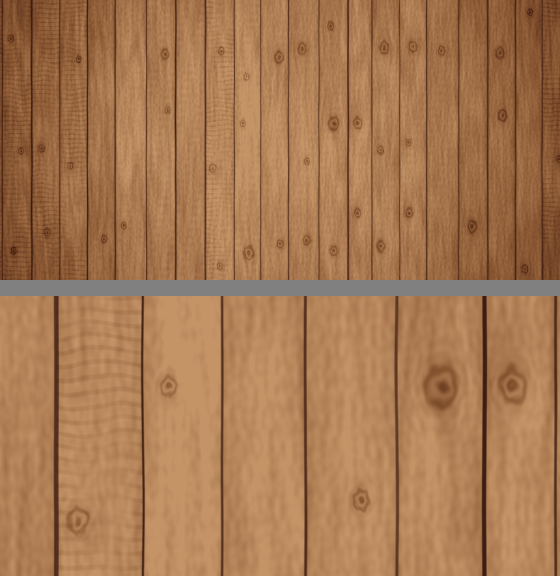
Top: the whole. Bottom: its middle third, enlarged.
A WebGL 2 fragment shader for this texture:

```glsl
#version 300 es
precision highp float;
// Wall of narrow upright timber boards with grain, saw marks and knots.
// Boards are a jittered 1D repeat; grain is stretched gradient noise bent
// around hashed knots; one tone value drives a brown colour ramp.
uniform vec2 u_resolution;
out vec4 outColor;

const float TAU = 6.2832;
const float PITCH = 0.1013;       // mean board width, canvas is 2 x 1
const float FIRST_SEAM = 0.015;
const float KNOT_ROWS = 3.0;
const vec3 GAP = vec3(0.20, 0.09, 0.05);
const vec3 DARK = vec3(0.34, 0.17, 0.09);
const vec3 MID = vec3(0.54, 0.345, 0.20);
const vec3 LIGHT = vec3(0.73, 0.54, 0.37);

vec2 hash2(vec2 p) {
  p = vec2(dot(p, vec2(127.1, 311.7)), dot(p, vec2(269.5, 183.3)));
  return fract(sin(p) * 43758.5);
}

float corner(vec2 cell, vec2 offset) {
  float angle = TAU * hash2(cell).x;
  return dot(vec2(cos(angle), sin(angle)), offset);
}

// Gradient noise, roughly -0.7 to 0.7
float noise(vec2 p) {
  vec2 i = floor(p), f = p - i;
  vec2 u = f * f * f * (f * (f * 6.0 - 15.0) + 10.0);
  vec2 e = vec2(1.0, 0.0);
  return mix(mix(corner(i, f), corner(i + e, f - e), u.x),
             mix(corner(i + e.yx, f - e.yx), corner(i + e.xx, f - e.xx), u.x), u.y);
}

float seamX(float index) {
  return FIRST_SEAM + PITCH * index + 0.026 * (hash2(vec2(index, 7.0)).x - 0.5);
}

float boardIndex(float x) {
  float i = floor((x - FIRST_SEAM) / PITCH);
  i -= 1.0 - step(seamX(i), x);
  return i + step(seamX(i + 1.0), x);
}

// Knots of one board: x = sideways push on the grain, y = darkening
vec2 knots(vec2 p, float board, float left, float right) {
  vec2 result = vec2(0.0);
  float row = floor(p.y * KNOT_ROWS);
  for (float j = -1.0; j <= 1.0; j++) {
    vec2 cell = vec2(board, row + j);
    vec2 place = hash2(cell + 31.0), kind = hash2(cell + 67.0);
    if (kind.x > 0.68) continue;
    vec2 center = vec2(mix(left, right, 0.25 + 0.5 * place.x),
                       (row + j + 0.1 + 0.8 * place.y) / KNOT_ROWS);
    vec2 offset = p - center;
    float size = mix(0.009, 0.019, kind.y * kind.y);
    vec2 q = offset / (size * vec2(1.0, 1.35));
    float d = length(q) + 0.35 * noise(q * 1.3 + 9.0 * place);
    float halo = exp(-0.35 * dot(q, q));
    float core = 1.0 - smoothstep(0.1, 0.6, d);
    float rim = exp(-14.0 * (d - 0.95) * (d - 0.95));
    float rings = 0.5 + 0.5 * sin(d * 9.0);
    result.x -= 0.75 * offset.x * halo;
    result.y += 0.35 * core + 0.28 * rim + halo * (0.10 + 0.10 * rings);
  }
  return result;
}

// Arched growth lines plus long and short fibres
float grain(vec2 p, float seed, float figure) {
  vec2 q = p + vec2(seed * 3.7, seed * 5.3);
  float arches = sin(20.0 * noise(q * vec2(13.0, 1.5)) + 3.0 * noise(q * vec2(30.0, 5.0)));
  float streaks = noise(q * vec2(45.0, 2.5));
  float fibres = noise(q * vec2(115.0, 11.0));
  float flecks = noise(q * vec2(130.0, 75.0));
  return figure * arches + 0.12 * streaks + 0.17 * fibres + 0.13 * flecks;
}

float sawMarks(vec2 p, float seed) {
  float wave = sin(TAU * (62.0 * p.y + 0.7 * noise(p * vec2(18.0, 9.0) + seed)));
  return smoothstep(0.1, 0.9, wave) * smoothstep(-0.3, 0.3, noise(p * vec2(9.0, 4.0) + seed));
}

vec3 woodColor(float tone) {
  vec3 low = mix(DARK, MID, clamp(tone * 2.0, -0.4, 1.0));
  return mix(low, LIGHT, clamp(tone * 2.0 - 1.0, 0.0, 1.2));
}

void main() {
  vec2 p = gl_FragCoord.xy / u_resolution * vec2(2.0, 1.0);
  float pixel = 1.0 / u_resolution.y;
  float board = boardIndex(p.x);
  float left = seamX(board), right = seamX(board + 1.0);
  vec2 trait = hash2(vec2(board, 19.0)), wear = hash2(vec2(board, 43.0));

  // Board surface, with light falling off towards the canvas edges
  vec2 knot = knots(p, board, left, right);
  vec2 fromCenter = p - vec2(1.0, 0.5);
  float tone = 1.03 - dot(fromCenter * fromCenter, vec2(0.55, 0.60));
  tone += 0.12 * (trait.x - 0.5) + 0.13 * noise(p * vec2(7.0, 3.5) + board);
  tone += grain(p + vec2(knot.x, 0.0), board, mix(0.02, 0.07, trait.y));
  tone -= knot.y + 0.13 * step(0.68, wear.x) * sawMarks(p, board);

  // Gaps: each seam has its own width and depth
  float nearest = p.x - left < right - p.x ? board : board + 1.0;
  vec2 seam = hash2(vec2(nearest, 83.0));
  float d = abs(p.x - seamX(nearest) - 0.002 * noise(vec2(nearest, p.y * 6.0)));
  float halfWidth = mix(0.0012, 0.0028, seam.x);
  float gap = 1.0 - smoothstep(halfWidth - pixel, halfWidth + pixel, d);
  tone -= 0.16 * exp(-d / 0.006);
  vec3 color = mix(woodColor(tone), GAP, gap * mix(0.55, 1.0, seam.y));
  outColor = vec4(color, 1.0);
}
```
